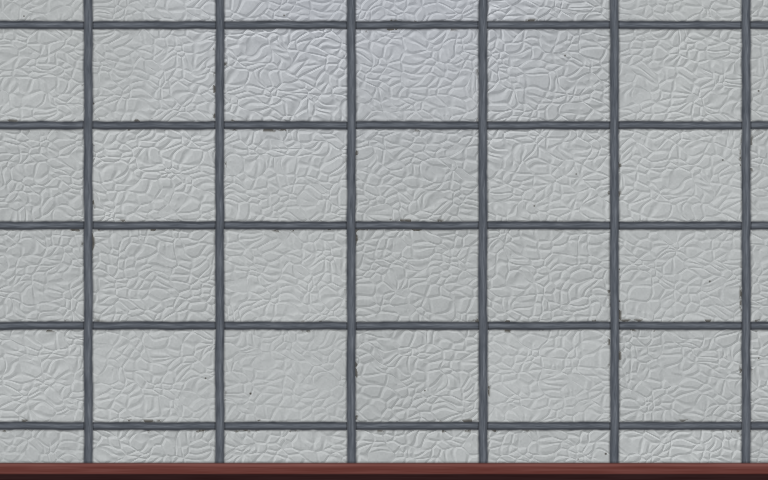
This texture is drawn by a Shadertoy shader. Its source:

```glsl
const vec2 PITCH = vec2(0.2741, 0.2088);      // pane spacing, in canvas heights
const vec2 FIRST_BAR = vec2(0.1838, 0.1125);  // lowest left crossing
const vec2 BAR_HALF = vec2(0.0090, 0.0082);   // vertical, horizontal half widths
const float WOBBLE = 0.0016;
const vec2 CRACKLE_SCALE = vec2(42.0, 54.0);
const float RELIEF = 0.20;
const float SILL_TOP = 0.0355;
const float SILL_LIP = 0.0125;
const vec3 GLASS = vec3(0.685, 0.698, 0.690);
const vec3 GLASS_SKY = vec3(0.70, 0.715, 0.745);
const vec3 LEAD = vec3(0.35, 0.37, 0.40);
const vec3 LEAD_DARK = vec3(0.24, 0.25, 0.27);
const vec3 LEAD_LIGHT = vec3(0.46, 0.48, 0.51);
const vec3 WOOD = vec3(0.40, 0.23, 0.21);
const vec3 WOOD_DARK = vec3(0.18, 0.11, 0.11);
const vec3 GRIME = vec3(0.25, 0.24, 0.22);

vec2 hash22(vec2 p) {
    vec3 q = fract(p.xyx * vec3(0.1031, 0.1030, 0.0973));
    q += dot(q, q.yzx + 33.33);
    return fract((q.xx + q.yz) * q.zy);
}

float noise(vec2 p) {
    vec2 i = floor(p), f = fract(p);
    f = f * f * (3.0 - 2.0 * f);
    vec2 e = vec2(0.0, 1.0);
    return mix(mix(hash22(i).x, hash22(i + e.yx).x, f.x),
               mix(hash22(i + e.xy).x, hash22(i + e.yy).x, f.x), f.y);
}

float fbm(vec2 p) {
    float sum = 0.0, amp = 0.5;
    for (int i = 0; i < 4; i++) {
        sum += amp * noise(p);
        p = p * 2.03 + 17.3;
        amp *= 0.5;
    }
    return sum;
}

// Gap between the two nearest cell centres: zero along the cracks
float crackle(vec2 p) {
    vec2 base = floor(p);
    float near = 9.0, second = 9.0;
    for (int y = -1; y <= 1; y++)
    for (int x = -1; x <= 1; x++) {
        vec2 cell = base + vec2(x, y);
        float d = length(cell + hash22(cell) - p);
        second = min(second, max(near, d));
        near = min(near, d);
    }
    return second - near;
}

float glassHeight(vec2 p, vec2 shift) {
    vec2 q = p * CRACKLE_SCALE + shift;
    q += 1.3 * vec2(noise(q * 0.6), noise(q * 0.6 + 31.7));
    return smoothstep(0.0, 0.45, crackle(q)) + 0.7 * noise(q * 1.7);
}

vec3 glassColor(vec2 p, vec2 pane) {
    vec2 rnd = hash22(pane + 11.0);
    vec2 shift = floor(rnd * 90.0);
    float slope = glassHeight(p, shift) - glassHeight(p + vec2(-0.0015, 0.0025), shift);
    float sheen = smoothstep(0.5, 1.05, p.y) * smoothstep(0.65, 0.1, abs(p.x - 0.8));
    float strength = RELIEF * mix(0.6, 1.0, rnd.x) * (0.55 + 0.6 * fbm(p * 7.0 + shift) + 0.5 * sheen);
    vec3 color = mix(GLASS, GLASS_SKY, 0.25 + 0.6 * sheen);
    color += 0.022 * (rnd.y - 0.5) + 0.05 * (fbm(p * 5.0) - 0.47);
    color += strength * clamp(slope, -0.45, 0.4);
    return color + 0.025 * (noise(p * 300.0) - 0.5);
}

// Sparse dark flecks, at most one per grid cell
float flecks(vec2 p, float px) {
    vec2 q = p * 13.0, cell = floor(q);
    vec2 center = (cell + 0.2 + 0.6 * hash22(cell + 5.0)) / 13.0;
    vec2 rnd = hash22(cell + 71.0);
    float d = length(p - center) - mix(0.0008, 0.0022, rnd.y);
    return step(0.91, rnd.x) * smoothstep(px, -px, d);
}

// Rounded lead came; t runs from -1 to 1 across its width
vec3 leadColor(float t, vec2 grain, float edgeShade) {
    float streak = fbm(grain);
    vec3 color = mix(LEAD, LEAD_DARK, edgeShade * smoothstep(0.25, 0.95, abs(t)));
    color = mix(color, LEAD_LIGHT, 0.55 * smoothstep(0.45, 0.0, abs(t - 0.2)) * streak);
    return color + 0.13 * (streak - 0.47);
}

vec3 sillColor(vec2 p, float px) {
    float grain = fbm(p * vec2(9.0, 240.0));
    vec3 color = WOOD + 0.09 * (grain - 0.47);
    color += 0.07 * smoothstep(0.006, 0.0, abs(p.y - SILL_TOP + 0.004));
    color = mix(color, WOOD_DARK + 0.05 * (grain - 0.5), smoothstep(px, -px, p.y - SILL_LIP));
    return mix(color, WOOD_DARK, 0.6 * smoothstep(0.002, 0.0, abs(p.y - SILL_TOP)));
}

void mainImage(out vec4 fragColor, in vec2 fragCoord) {
    float px = 1.0 / iResolution.y;
    vec2 p = fragCoord * px;
    vec2 grid = (p - FIRST_BAR) / PITCH;
    vec2 bar = floor(grid + 0.5);

    // Offsets from the nearest bars, slightly bent along their length
    vec2 off = (grid - bar) * PITCH;
    off += WOBBLE * (vec2(noise(vec2(p.y * 22.0, bar.x * 7.0)), noise(vec2(p.x * 22.0, bar.y * 7.0 + 40.0))) - 0.5);
    vec2 edge = abs(off) - BAR_HALF;
    edge += 0.0012 * (vec2(noise(p.yx * 95.0), noise(p * 95.0 + 60.0)) - 0.5);

    // Glass, contact shadow, flecks and chipped putty beside the bars
    vec3 color = glassColor(p, floor(grid));
    float gap = min(edge.x, edge.y);
    color *= 1.0 - 0.22 * smoothstep(0.005, 0.0, gap);
    color = mix(color, GRIME, 0.8 * flecks(p, px));
    float chips = smoothstep(0.61, 0.70, fbm(p * 38.0)) * smoothstep(0.45, 0.6, noise(p * 6.0 + 9.0));
    color = mix(color, GRIME, 0.75 * chips * smoothstep(0.008, 0.001, gap));

    // Horizontal bars run beneath the vertical ones
    vec2 t = off / BAR_HALF;
    vec3 across = leadColor(t.y, p * vec2(35.0, 260.0), 0.75);
    across = mix(across, LEAD_DARK, 0.7 * smoothstep(-0.25, -0.75, t.y));
    across *= 1.0 - 0.3 * smoothstep(0.004, 0.0, edge.x);
    color = mix(color, across, smoothstep(px, -px, edge.y));
    vec3 upright = leadColor(t.x, p * vec2(260.0, 35.0), 0.5);
    color = mix(color, upright, smoothstep(px, -px, edge.x));

    // Wooden sill
    color *= 1.0 - 0.2 * smoothstep(0.006, 0.0, p.y - SILL_TOP);
    color = mix(color, sillColor(p, px), smoothstep(px, -px, p.y - SILL_TOP));
    fragColor = vec4(clamp(color, 0.0, 1.0), 1.0);
}
```
